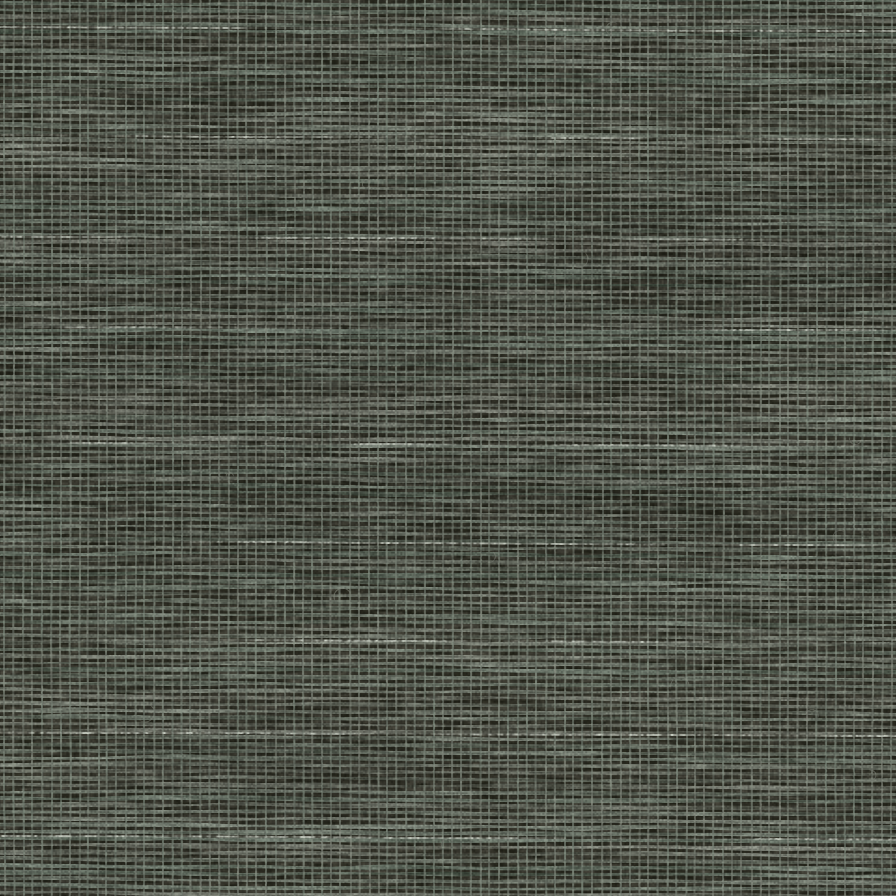
A WebGL 1 fragment shader for this texture:

```glsl
precision highp float;

uniform vec2 u_resolution;

const float WARP_COUNT = 96.0;
const float WEFT_COUNT = 132.0;
const float WARP_HALF_WIDTH = 0.11;   // share of one warp pitch
const float WEFT_HALF_WIDTH = 0.27;   // share of one weft pitch
const float WEFT_SLOPE = 0.004;
const float WEFT_WOBBLE = 0.002;
const float EDGE_BLUR = 0.5;          // in pixels
const int SLUB_COUNT = 9;
const float SLUB_HALF_WIDTH = 0.0011;
const int HAIR_COUNT = 14;
const float HAIR_HALF_WIDTH = 0.0006;
const float GRAIN_STRENGTH = 0.34;

const vec3 GAP_DARK = vec3(0.115, 0.115, 0.080);
const vec3 GAP_LIGHT = vec3(0.260, 0.255, 0.220);
const vec3 WEFT_DARK = vec3(0.215, 0.220, 0.185);
const vec3 WEFT_LIGHT = vec3(0.550, 0.565, 0.525);
const vec3 WARP_COLOR = vec3(0.470, 0.485, 0.445);
const vec3 SLUB_COLOR = vec3(0.700, 0.720, 0.680);
const vec3 TEAL_TINT = vec3(-0.022, 0.010, 0.002);

float hash(vec2 p) {
  vec3 q = fract(p.xyx * 0.1031);
  q += dot(q, q.yzx + 33.33);
  return fract((q.x + q.y) * q.z);
}

float noise(vec2 p) {
  vec2 i = floor(p);
  vec2 f = fract(p);
  f = f * f * (3.0 - 2.0 * f);
  float low = mix(hash(i), hash(i + vec2(1.0, 0.0)), f.x);
  float high = mix(hash(i + vec2(0.0, 1.0)), hash(i + 1.0), f.x);
  return mix(low, high, f.y);
}

// Soft-edged coverage of a line at distance d from its centre
float line(float d, float halfWidth, float blur) {
  return 1.0 - smoothstep(halfWidth - blur, halfWidth + blur, abs(d));
}

// Horizontal yarns with uneven thickness, tone and fibre streaks
vec3 weftLayer(vec2 p, float pixel, out float cover) {
  float v = p.y * WEFT_COUNT;
  float row = floor(v);
  float swell = noise(vec2(p.x * 14.0, row * 7.3 + 11.0));
  float shift = 0.3 * (noise(vec2(p.x * 11.0, row * 5.7 + 60.0)) - 0.5);
  float halfWidth = WEFT_HALF_WIDTH * mix(0.55, 1.5, swell);
  cover = line(fract(v) - 0.5 - shift, halfWidth, EDGE_BLUR * pixel * WEFT_COUNT);

  float yarn = noise(vec2(p.x * 8.0 + hash(vec2(row, 3.0)) * 9.0, row * 3.7));
  float band = noise(vec2(p.x * 2.0, p.y * 28.0));
  float fibre = noise(vec2(p.x * 50.0, p.y * 512.0));
  float tone = 0.45 * yarn + 0.22 * band + 0.50 * fibre - 0.10;
  vec3 color = mix(WEFT_DARK, WEFT_LIGHT, clamp(tone, 0.0, 1.0));
  return color + TEAL_TINT * hash(vec2(row, 8.0));
}

// Thin vertical threads, slightly uneven in spacing and strength
float warpLayer(vec2 p, float pixel) {
  float u = p.x * WARP_COUNT + 0.15 * (noise(p * vec2(12.0, 7.0)) - 0.5);
  float column = floor(u);
  float offset = 0.18 * (hash(vec2(column, 21.0)) - 0.5);
  float strength = mix(0.5, 1.0, noise(vec2(column * 4.1, p.y * 70.0)));
  return strength * line(fract(u) - 0.5 - offset, WARP_HALF_WIDTH, EDGE_BLUR * pixel * WARP_COUNT);
}

// Broken, glinting bright yarns running along the weft
float slubLayer(vec2 p, float pixel) {
  float cover = 0.0;
  for (int i = 0; i < SLUB_COUNT; i++) {
    float id = float(i);
    float y = (id + 0.65 + 0.2 * (hash(vec2(id, 5.0)) - 0.5)) / float(SLUB_COUNT);
    float dash = smoothstep(0.42, 0.68, noise(vec2(p.x * 9.0, id * 13.0 + 2.0)));
    float glint = mix(0.15, 1.0, noise(vec2(p.x * 300.0, id * 9.0)));
    cover = max(cover, glint * mix(0.3, 1.0, dash) * line(p.y - y, SLUB_HALF_WIDTH, EDGE_BLUR * pixel));
  }
  return cover;
}

// Sparse curled stray fibres
float hairLayer(vec2 uv, float pixel) {
  float cover = 0.0;
  for (int i = 0; i < HAIR_COUNT; i++) {
    float id = float(i);
    vec2 d = uv - vec2(hash(vec2(id, 31.0)), hash(vec2(id, 47.0)));
    float radius = mix(0.004, 0.012, hash(vec2(id, 53.0)));
    float turn = 6.2832 * hash(vec2(id, 71.0));
    float arc = smoothstep(-0.3, 0.3, dot(d, vec2(cos(turn), sin(turn))) / radius);
    cover = max(cover, arc * line(length(d) - radius, HAIR_HALF_WIDTH, EDGE_BLUR * pixel));
  }
  return cover;
}

void main() {
  vec2 uv = gl_FragCoord.xy / u_resolution;
  float pixel = 1.0 / min(u_resolution.x, u_resolution.y);
  vec2 cloth = uv;
  cloth.y += WEFT_SLOPE * uv.x + WEFT_WOBBLE * (noise(uv * vec2(4.0, 9.0)) - 0.5);

  // Weave
  float weftCover;
  vec3 weft = weftLayer(cloth, pixel, weftCover);
  float grain = noise(uv * 480.0) - 0.5;
  vec3 gap = mix(GAP_DARK, GAP_LIGHT, noise(cloth * vec2(70.0, 300.0)));
  vec3 color = mix(gap, weft, weftCover);
  vec3 warp = WARP_COLOR + TEAL_TINT * noise(uv * vec2(60.0, 20.0));
  color = mix(color, warp, 0.85 * warpLayer(uv, pixel));

  // Accents and surface grain
  color = mix(color, SLUB_COLOR, slubLayer(cloth, pixel));
  color = mix(color, WARP_COLOR, 0.5 * hairLayer(uv, pixel));
  color *= 1.0 + GRAIN_STRENGTH * grain + 0.10 * (noise(uv * vec2(3.0, 7.0)) - 0.5);
  gl_FragColor = vec4(color, 1.0);
}
```
